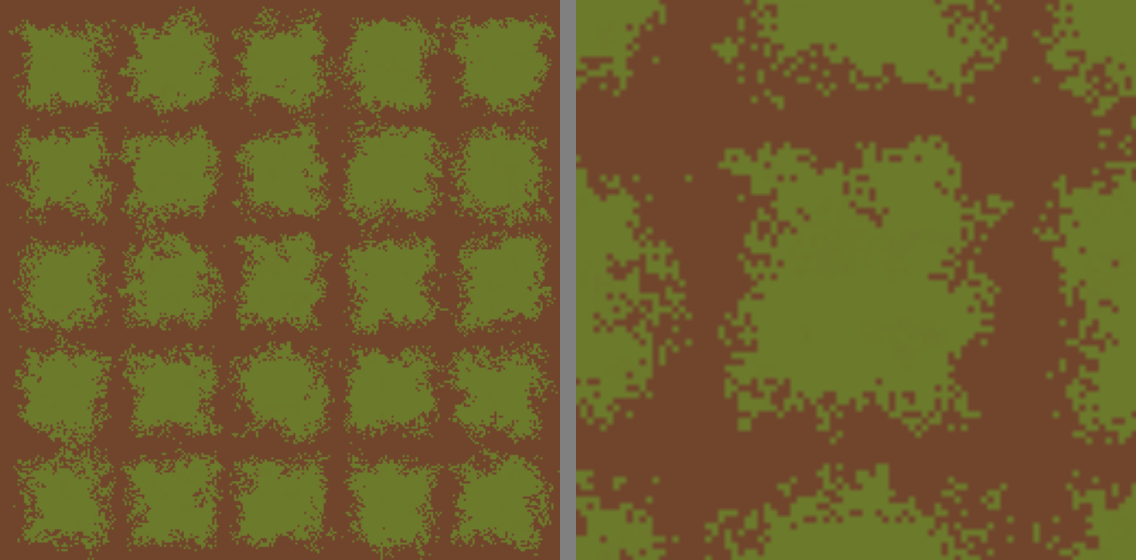
Left: the whole. Right: its middle third, enlarged.
A Shadertoy shader for this pattern:

```glsl
// Five by five ragged grass patches on bare soil, drawn on a coarse grid of grains.
// Each grain is grass or soil by the distance to a rounded square, roughened
// with clumpy value noise and single-grain speckle; grain edges are blended softly.

const float GRAINS = 256.0;                    // grains across the canvas
const float PATCHES = 5.0;                     // patches per row and column
const float PITCH = 50.0;                      // grains between patch centres
const vec2 FIRST_CENTRE = vec2(29.0, 27.0);    // lower left patch, in grains
const float HALF_SIZE = 17.8;
const float CORNER = 6.0;
const float GRAIN_BLEND = 0.72;                // soft edge width, in grains

const vec3 SOIL = vec3(0.443, 0.267, 0.172);
const vec3 GRASS = vec3(0.422, 0.482, 0.170);

float hash(vec2 p) {
    return fract(sin(dot(p, vec2(12.9898, 78.233))) * 43758.5453);
}

// Smooth value noise, 0 to 1
float valueNoise(vec2 p) {
    vec2 i = floor(p), f = fract(p);
    vec2 u = f * f * (3.0 - 2.0 * f);
    float low = mix(hash(i), hash(i + vec2(1.0, 0.0)), u.x);
    float high = mix(hash(i + vec2(0.0, 1.0)), hash(i + vec2(1.0, 1.0)), u.x);
    return mix(low, high, u.y);
}

float roundedSquare(vec2 p, float halfSize, float radius) {
    vec2 q = abs(p) - halfSize + radius;
    return length(max(q, 0.0)) + min(max(q.x, q.y), 0.0) - radius;
}

// Distance to the nearest patch of the finite grid
float patchDistance(vec2 grain) {
    vec2 p = grain - FIRST_CENTRE;
    vec2 index = clamp(floor(p / PITCH + 0.5), 0.0, PATCHES - 1.0);
    return roundedSquare(p - index * PITCH, HALF_SIZE, CORNER);
}

// Signed wear: broad bites, small clumps and loose grains
float raggedness(vec2 grain) {
    float bites = valueNoise(grain / 8.0 + 31.7) - 0.5;
    float clumps = valueNoise(grain / 3.2 + 87.3) - 0.5;
    float speckle = hash(grain + 5.0) - 0.5;
    return 9.0 * bites + 7.0 * clumps + 9.0 * speckle;
}

vec3 grainColour(vec2 cell) {
    vec2 grain = cell + 0.5;
    float field = patchDistance(grain) + raggedness(grain);

    // Faint earthy smudges within the grass
    float smudge = smoothstep(0.55, 0.85, valueNoise(grain / 5.0 + 140.0));
    vec3 grass = mix(GRASS, SOIL, 0.08 * smudge * hash(grain + 61.0));
    return field < 0.0 ? grass : SOIL;
}

// Blend the four nearest grains across a narrow border
vec3 softGrains(vec2 p, float blendWidth) {
    vec2 q = p - 0.5;
    vec2 cell = floor(q);
    vec2 w = clamp((fract(q) - 0.5) / blendWidth + 0.5, 0.0, 1.0);
    vec3 low = mix(grainColour(cell), grainColour(cell + vec2(1.0, 0.0)), w.x);
    vec3 high = mix(grainColour(cell + vec2(0.0, 1.0)), grainColour(cell + vec2(1.0, 1.0)), w.x);
    return mix(low, high, w.y);
}

void mainImage(out vec4 fragColor, in vec2 fragCoord) {
    float grainsPerPixel = GRAINS / iResolution.y;
    float blendWidth = clamp(grainsPerPixel, GRAIN_BLEND, 1.0);
    fragColor = vec4(softGrains(fragCoord * grainsPerPixel, blendWidth), 1.0);
}
```
